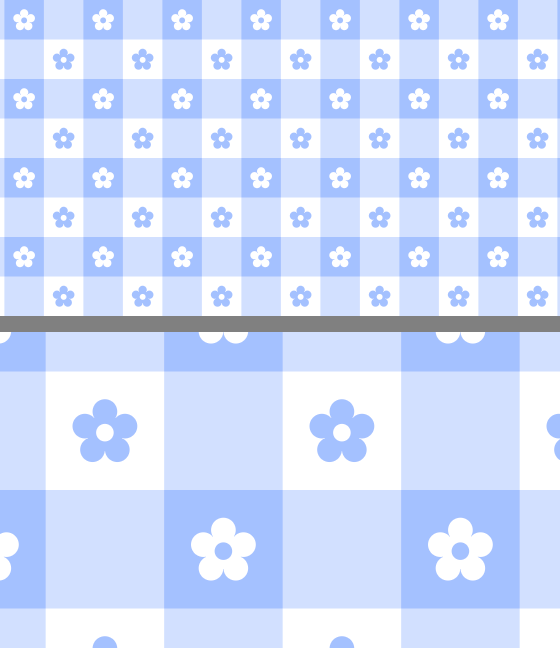
Top: the whole. Bottom: its middle third, enlarged.
This pattern is drawn by a WebGL 1 fragment shader. Its source:

```glsl
precision highp float;
// Blue and white gingham with a five-petal flower in each solid check.

uniform vec2 u_resolution;

const float ROWS = 8.0;            // checks per canvas height
const float LEFT_MARGIN = 0.111;   // sliver before the first column, in checks
const float FLOWER_DROP = 0.016;   // flower offset below the check centre
const float TAU = 6.2831853;
const vec3 WHITE = vec3(1.0);
const vec3 BLUE = vec3(0.645, 0.755, 1.0);

// Antialiased inside-coverage of a signed distance
float coverage(float dist, float pixel) {
  return clamp(0.5 - dist / pixel, 0.0, 1.0);
}

// Bands one check wide, filled on [0, 1] and repeating every two checks
float band(float x, float pixel) {
  return coverage(abs(mod(x + 0.5, 2.0) - 1.0) - 0.5, pixel);
}

float circle(vec2 p, float radius) {
  return length(p) - radius;
}

// Round petals around a filled core, with a hole in the middle
float flower(vec2 p, float ring, float petal, float core, float hole) {
  float dist = circle(p, core);
  for (int i = 0; i < 5; i++) {
    float angle = TAU * float(i) / 5.0;
    vec2 centre = ring * vec2(sin(angle), cos(angle));
    dist = min(dist, circle(p - centre, petal));
  }
  return max(dist, -circle(p, hole));
}

void main() {
  float pixel = ROWS / u_resolution.y;
  vec2 p = gl_FragCoord.xy * pixel - vec2(LEFT_MARGIN, 0.0);

  // Crossing translucent bands give white, pale and full blue checks
  float tint = 0.5 * (band(p.x, pixel) + band(p.y - 1.0, pixel));

  // Flowers invert the tint, so they vanish on the half-tinted checks
  vec2 local = fract(p) - 0.5 + vec2(0.0, FLOWER_DROP);
  float bloom = coverage(flower(local, 0.178, 0.104, 0.155, 0.074), pixel);
  tint = mix(tint, 1.0 - tint, bloom);

  gl_FragColor = vec4(mix(WHITE, BLUE, tint), 1.0);
}
```
